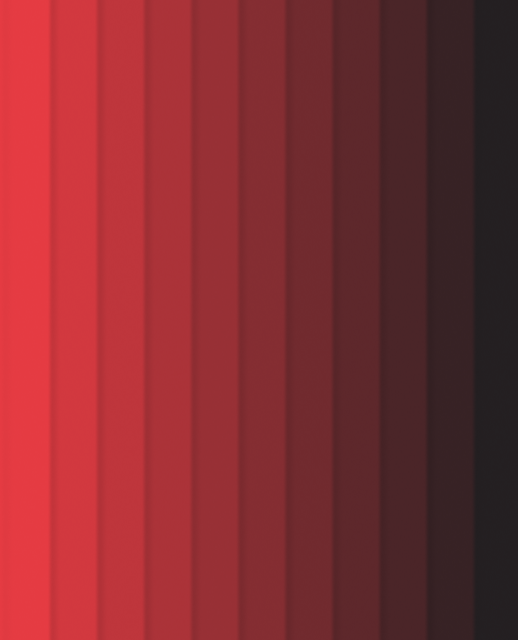
Give the GLSL for this background, as a WebGL 2 fragment shader.

```glsl
#version 300 es
precision highp float;
// Eleven flat vertical bands stepping evenly from bright red to near black.
// Each band blends softly out of the one before it, and carries a narrow
// shadow along its left side, like overlapping sheets of paper.

#define BAND_COUNT 11.0
#define EDGE_SOFTNESS 0.13    // blend between neighbours, in band widths
#define SHADOW_CENTER 0.11    // darkest point of the shadow, in band widths
#define SHADOW_END 0.30       // where the shadow has faded out
#define SHADOW_DEPTH 0.07     // share of light lost in the shadow
#define GRAIN 0.004           // dither strength
#define FIRST_COLOR vec3(0.898, 0.232, 0.260)
#define LAST_COLOR vec3(0.141, 0.123, 0.131)

uniform vec2 u_resolution;
out vec4 fragColor;

float hash(vec2 p) {
    return fract(sin(dot(p, vec2(12.9898, 78.233))) * 43758.5453);
}

// Flat colour of a band, counted from the left.
vec3 bandColor(float index) {
    return mix(FIRST_COLOR, LAST_COLOR, clamp(index / (BAND_COUNT - 1.0), 0.0, 1.0));
}

// Shadow that rises at the left edge of a band and fades to the right.
float edgeShadow(float t) {
    float rise = smoothstep(0.0, SHADOW_CENTER, t);
    float fall = 1.0 - smoothstep(SHADOW_CENTER, SHADOW_END, t);
    return rise * fall;
}

void main() {
    vec2 uv = gl_FragCoord.xy / u_resolution;
    float x = uv.x * BAND_COUNT;
    float index = floor(x);
    float t = x - index;

    // Band steps, kept at least one pixel wide.
    float softness = max(EDGE_SOFTNESS, BAND_COUNT / u_resolution.x);
    float blend = smoothstep(0.0, softness, t);
    vec3 color = mix(bandColor(index - 1.0), bandColor(index), blend);

    // The outermost bands carry a weaker shadow.
    float inner = step(0.5, index) * step(index, BAND_COUNT - 1.5);
    color *= 1.0 - SHADOW_DEPTH * mix(0.3, 1.0, inner) * edgeShadow(t);

    // Faint grain against banding in the soft edges.
    color += (hash(floor(uv * 512.0)) - 0.5) * GRAIN;
    fragColor = vec4(color, 1.0);
}
```
